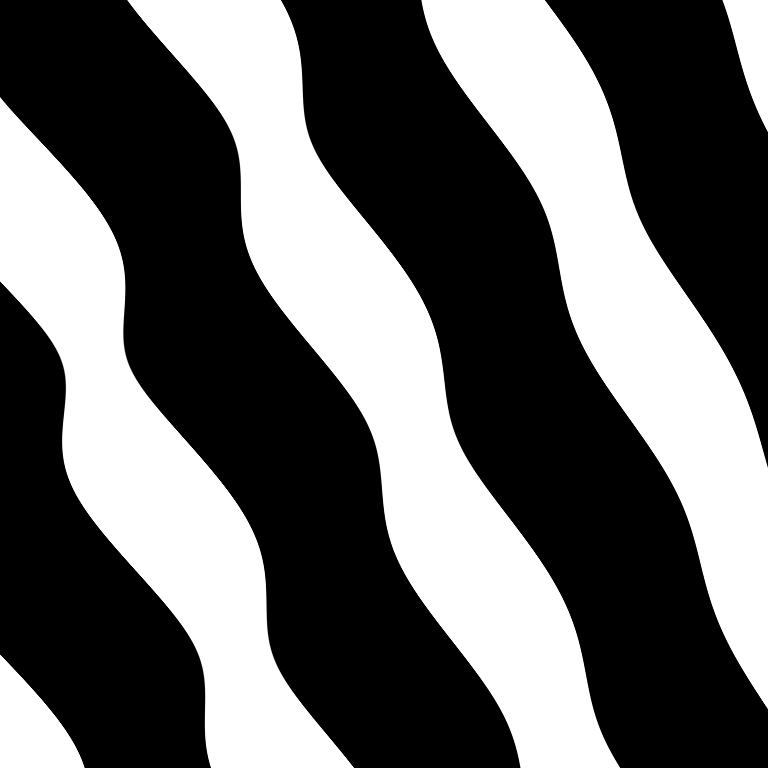
This pattern is drawn by a WebGL 1 fragment shader. Its source:

```glsl
precision highp float;

uniform vec2 u_resolution;

const float TAU = 6.2831853;
const float FREQUENCY = 3.0;      // cycles across the canvas, both waves
const float STRIPE_ANGLE = 0.447; // radians
const float STRIPE_PHASE = 0.016; // cycles
const float RIPPLE_ANGLE = 1.344;
const float RIPPLE_PHASE = 0.126;
const float RIPPLE_LEFT = 0.53;   // ripple strength at the left edge
const float RIPPLE_RIGHT = 0.19;  // ripple strength at the right edge
const float THRESHOLD = 0.265;    // higher values thin the light bands
const vec3 DARK = vec3(0.0);
const vec3 LIGHT = vec3(1.0);

// Plane wave travelling along the given angle
float planeWave(vec2 p, float angle, float phase) {
  vec2 direction = vec2(cos(angle), sin(angle));
  return cos(TAU * (FREQUENCY * dot(p, direction) - phase));
}

// Straight stripes bent by a crossing wave that fades to the right
float interference(vec2 p) {
  float ripple = mix(RIPPLE_LEFT, RIPPLE_RIGHT, p.x);
  return planeWave(p, STRIPE_ANGLE, STRIPE_PHASE)
       + ripple * planeWave(p, RIPPLE_ANGLE, RIPPLE_PHASE);
}

void main() {
  float unit = min(u_resolution.x, u_resolution.y);
  vec2 p = gl_FragCoord.xy / unit;

  // Half a pixel, expressed as a change in the field
  float soft = 0.5 * TAU * FREQUENCY / unit;
  float band = smoothstep(-soft, soft, interference(p) - THRESHOLD);

  gl_FragColor = vec4(mix(DARK, LIGHT, band), 1.0);
}
```
